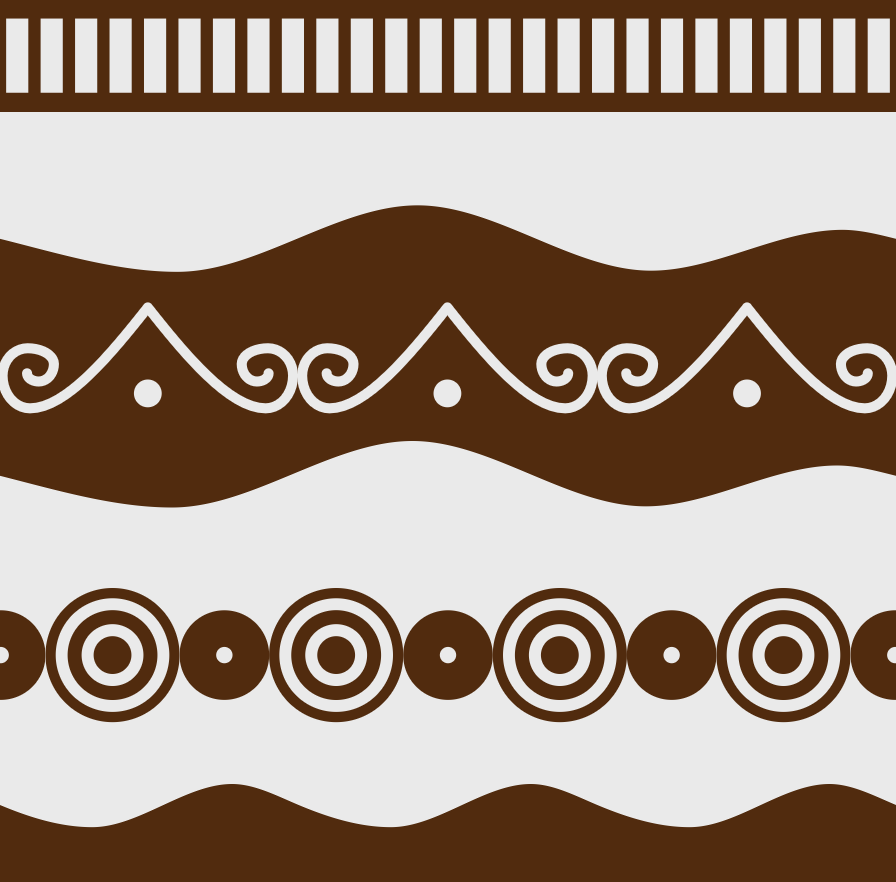
This pattern is drawn by a Shadertoy shader. Its source:

```glsl
const float DESIGN_WIDTH = 768.0;   // layout units across the canvas, y runs down
const vec3 CREAM = vec3(0.918);
const vec3 BROWN = vec3(0.317, 0.17, 0.055);

const float BAND_BOTTOM = 96.0;
const float BAR_COUNT = 26.0;
const vec2 BAR_HALF = vec2(9.5, 31.8);
const float BAR_Y = 47.7;

const vec2 RIBBON_SHIFT = vec2(-4.5, 202.0);   // lower edge relative to upper
const float RIPPLE_PERIOD = 256.0;

const float SCROLL_PERIOD = 256.8;
const float SCROLL_CENTER = 383.5;
const float STROKE_HALF = 4.3;
const vec2 DOT = vec2(0.0, 337.2);
const float DOT_RADIUS = 11.9;

const float DISC_PERIOD = 191.7;
const float DISC_Y = 561.5;
const float DISC_RADIUS = 38.4;
const float HOLE_RADIUS = 7.0;
const float RING_RADII[5] = float[5](57.5, 48.7, 38.5, 26.5, 16.2);

// Wave knots: x, height, slope
const vec3 RIBBON[6] = vec3[6](
    vec3(0.0, 204.7, 0.25), vec3(152.0, 233.0, 0.0), vec3(358.0, 176.0, 0.0),
    vec3(558.0, 232.0, 0.0), vec3(722.0, 197.0, 0.0), vec3(768.0, 204.7, 0.25));
const vec3 RIPPLE[4] = vec3[4](
    vec3(0.0, 690.0, 0.42), vec3(79.0, 709.0, 0.0),
    vec3(199.0, 672.0, 0.0), vec3(256.0, 690.0, 0.42));

// Ends of the quarter ellipses that wind up the curl
const vec2 CURL[6] = vec2[6](
    vec2(101.0, 350.0), vec2(124.5, 322.0), vec2(103.0, 298.5),
    vec2(80.5, 312.0), vec2(93.5, 327.0), vec2(103.5, 320.0));
const vec2 APEX = vec2(0.0, 263.5);
const vec2 APEX_HANDLE = vec2(32.0, 304.0);
const vec2 CURL_HANDLE = vec2(70.0, 350.0);

float hermite(vec3 a, vec3 b, float x) {
    float w = b.x - a.x;
    float t = (x - a.x) / w;
    float u = 1.0 - t;
    return mix(a.y, b.y, t * t * (3.0 - 2.0 * t)) + w * t * u * (a.z * u - b.z * t);
}

float ribbonHeight(float x) {
    x = mod(x, DESIGN_WIDTH);
    float y = 0.0;
    for (int i = 0; i < 5; i++)
        if (x >= RIBBON[i].x) y = hermite(RIBBON[i], RIBBON[i + 1], x);
    return y;
}

float rippleHeight(float x) {
    x = mod(x, RIPPLE_PERIOD);
    float y = 0.0;
    for (int i = 0; i < 3; i++)
        if (x >= RIPPLE[i].x) y = hermite(RIPPLE[i], RIPPLE[i + 1], x);
    return y;
}

float segmentDistance(vec2 p, vec2 a, vec2 b) {
    vec2 d = b - a;
    return length(p - a - d * clamp(dot(p - a, d) / dot(d, d), 0.0, 1.0));
}

vec2 cubic(vec2 a, vec2 b, vec2 c, vec2 d, float t) {
    float u = 1.0 - t;
    return u * u * (u * a + 3.0 * t * b) + t * t * (3.0 * u * c + t * d);
}

float scrollDistance(vec2 p) {
    float d = 1e5;
    vec2 last = APEX;
    // Sweeping arm
    for (int i = 1; i <= 16; i++) {
        vec2 next = cubic(APEX, APEX_HANDLE, CURL_HANDLE, CURL[0], float(i) / 16.0);
        d = min(d, segmentDistance(p, last, next));
        last = next;
    }
    // Curl, alternating horizontal and vertical starts
    for (int k = 0; k < 5; k++)
        for (int i = 1; i <= 10; i++) {
            float angle = 1.570796 * float(i) / 10.0;
            vec2 ease = vec2(sin(angle), 1.0 - cos(angle));
            vec2 next = mix(CURL[k], CURL[k + 1], k % 2 == 0 ? ease : ease.yx);
            d = min(d, segmentDistance(p, last, next));
            last = next;
        }
    return d - STROKE_HALF;
}

float repeatCentered(float x, float period) {
    return x - period * round(x / period);
}

void mainImage(out vec4 fragColor, in vec2 fragCoord) {
    float px = DESIGN_WIDTH / iResolution.x;
    vec2 p = vec2(fragCoord.x, iResolution.y - fragCoord.y) * px;
    #define FILL(d) clamp(0.5 - (d) / px, 0.0, 1.0)

    // Barred band
    float barPeriod = DESIGN_WIDTH / BAR_COUNT;
    vec2 bar = abs(vec2(mod(p.x, barPeriod) - 0.5 * barPeriod, p.y - BAR_Y)) - BAR_HALF;
    float ink = FILL(p.y - BAND_BOTTOM) * (1.0 - FILL(bar.x) * FILL(bar.y));

    // Wavy ribbon
    float upper = ribbonHeight(p.x) - p.y;
    float lower = p.y - ribbonHeight(p.x - RIBBON_SHIFT.x) - RIBBON_SHIFT.y;
    ink = max(ink, FILL(max(upper, lower)));

    // Mirrored scrolls and dots
    if (abs(p.y - 305.0) < 60.0) {
        vec2 q = vec2(abs(repeatCentered(p.x - SCROLL_CENTER, SCROLL_PERIOD)), p.y);
        float ornament = min(scrollDistance(q), length(q - DOT) - DOT_RADIUS);
        ink *= 1.0 - FILL(ornament);
    }

    // Discs alternating with concentric rings
    float x = p.x - 0.5 * DESIGN_WIDTH;
    float y = p.y - DISC_Y;
    float disc = length(vec2(repeatCentered(x, DISC_PERIOD), y));
    ink = max(ink, FILL(disc - DISC_RADIUS) - FILL(disc - HOLE_RADIUS));
    float ring = length(vec2(repeatCentered(x - 0.5 * DISC_PERIOD, DISC_PERIOD), y));
    float rings = 0.0;
    for (int i = 0; i < 5; i++)
        rings = mix(rings, float(1 - i % 2), FILL(ring - RING_RADII[i]));
    ink = max(ink, rings);

    // Rippled ground
    ink = max(ink, FILL(rippleHeight(p.x) - p.y));

    fragColor = vec4(mix(CREAM, BROWN, ink), 1.0);
}
```
